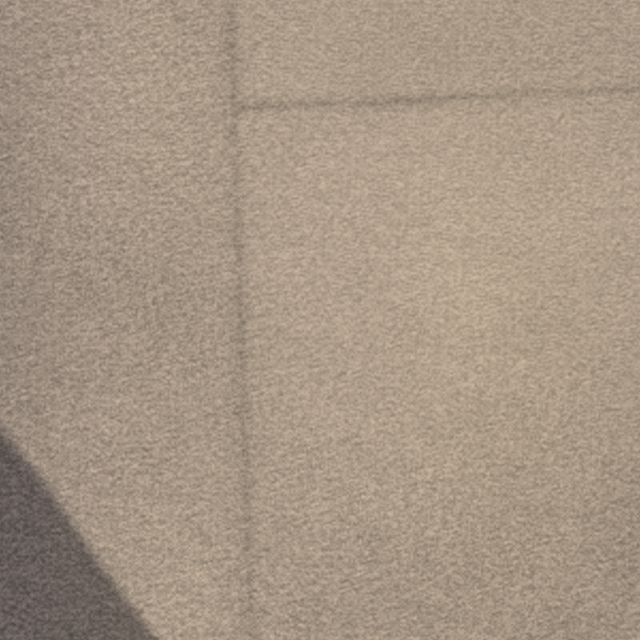
Reproduce this texture procedurally as a WebGL 1 fragment shader.

```glsl
precision highp float;

uniform vec2 u_resolution;

float hash(vec2 p) {
  return fract(sin(dot(p, vec2(127.1, 311.7))) * 43758.545);
}

float valueNoise(vec2 p) {
  vec2 cell = floor(p);
  vec2 f = fract(p);
  f = f * f * (3.0 - 2.0 * f);
  float low = mix(hash(cell), hash(cell + vec2(1.0, 0.0)), f.x);
  float high = mix(hash(cell + vec2(0.0, 1.0)), hash(cell + vec2(1.0, 1.0)), f.x);
  return mix(low, high, f.y);
}

// Layered noise centred on zero
float fbm(vec2 p) {
  float sum = 0.0;
  float amplitude = 0.5;
  for (int i = 0; i < 4; i++) {
    sum += amplitude * (valueNoise(p) - 0.5);
    p = mat2(1.6, 1.2, -1.2, 1.6) * p + 17.3;
    amplitude *= 0.5;
  }
  return sum;
}

// Soft elliptical pool of light or shade
float pool(vec2 uv, vec2 center, vec2 radius) {
  vec2 d = (uv - center) / radius;
  return exp(-dot(d, d));
}

// Narrow crease with a wider faint halo
float crease(float distanceToLine, float width) {
  float d = distanceToLine / width;
  return 0.65 * exp(-d * d) + 0.35 * exp(-d * d * 0.12);
}

// Short fibres lit from the upper left
float pile(vec2 uv) {
  vec2 p = mat2(0.9, 0.436, -0.436, 0.9) * uv;
  vec2 lightStep = vec2(-0.0015, 0.0020);
  float relief = valueNoise(p * 170.0) - valueNoise((p + lightStep) * 170.0);
  float tufts = valueNoise(p * vec2(155.0, 185.0) + 31.0) - 0.5;
  float fibres = valueNoise(uv * 300.0 + 73.0) - 0.5;
  return 0.105 * relief + 0.065 * tufts + 0.090 * fibres;
}

float broadLight(vec2 uv, float seamX) {
  float light = 0.617;
  light += 0.020 * smoothstep(-0.015, 0.02, uv.x - seamX);
  light += 0.048 * pool(uv, vec2(0.66, 0.60), vec2(0.38, 0.36));
  light += 0.028 * pool(uv, vec2(0.20, 0.84), vec2(0.16, 0.20));
  light += 0.028 * pool(uv, vec2(0.28, 0.08), vec2(0.14, 0.16));
  light -= 0.060 * pool(uv, vec2(-0.02, 0.60), vec2(0.13, 0.38));
  light -= 0.020 * pool(uv, vec2(0.26, 0.53), vec2(0.13, 0.20));
  light -= 0.022 * pool(uv, vec2(0.60, 0.08), vec2(0.28, 0.16));
  light -= 0.040 * pool(uv, vec2(1.03, 0.10), vec2(0.20, 0.30));
  light -= 0.022 * pool(uv, vec2(0.82, 0.91), vec2(0.18, 0.05));
  return light;
}

void main() {
  vec2 uv = gl_FragCoord.xy / u_resolution;

  // Seam positions, slightly wavering
  float seamX = 0.393 - 0.032 * uv.y + 0.003 * fbm(vec2(uv.y * 14.0, 3.0));
  float seamY = 0.831 + 0.048 * (uv.x - 0.372) + 0.004 * fbm(vec2(uv.x * 14.0, 8.0));

  // Carpet brightness: broad light, worn patches and pile
  float light = broadLight(uv, seamX);
  light += 0.035 * fbm(uv * vec2(7.0, 9.0));
  light += 0.035 * fbm(uv * vec2(16.0, 30.0) + 5.0);
  float leftSide = 1.0 - smoothstep(0.2, 0.55, uv.x);
  float lowSide = 1.0 - smoothstep(0.1, 0.5, uv.y);
  float grain = pile(uv) * (1.0 + 0.22 * max(leftSide, lowSide));

  // Creases between panels
  float wear = 0.8 + 0.9 * fbm(uv * 26.0);
  float vertical = crease(uv.x - seamX, 0.0075) * mix(0.060, 0.080, uv.y);
  float horizontal = crease(uv.y - seamY, 0.0058) * mix(0.115, 0.095, uv.x);
  horizontal *= smoothstep(-0.005, 0.012, uv.x - seamX);
  light -= (vertical + horizontal) * wear;

  // Warm carpet tint, yellower in the light on the right
  vec3 tint = vec3(1.035, 0.935, 0.825);
  tint.b -= 0.014 * pool(uv, vec2(0.80, 0.45), vec2(0.20, 0.40));
  tint.b += 0.025 * (1.0 - smoothstep(0.0, 0.25, uv.x));
  vec3 color = (light + grain) * tint;

  // Cast shadow across the lower left corner, with its own visible pile
  float edge = dot(uv - vec2(0.0, 0.332), vec2(0.800, 0.600));
  edge -= 0.006 * pool(uv, vec2(0.07, 0.24), vec2(0.07, 0.09));
  float shadow = 1.0 - smoothstep(-0.016, 0.012, edge + 0.004 * fbm(uv * 60.0));
  vec3 shaded = (light + 1.3 * grain) * tint * vec3(0.640, 0.645, 0.680);
  color = mix(color, shaded, shadow);

  gl_FragColor = vec4(clamp(color, 0.0, 1.0), 1.0);
}
```
